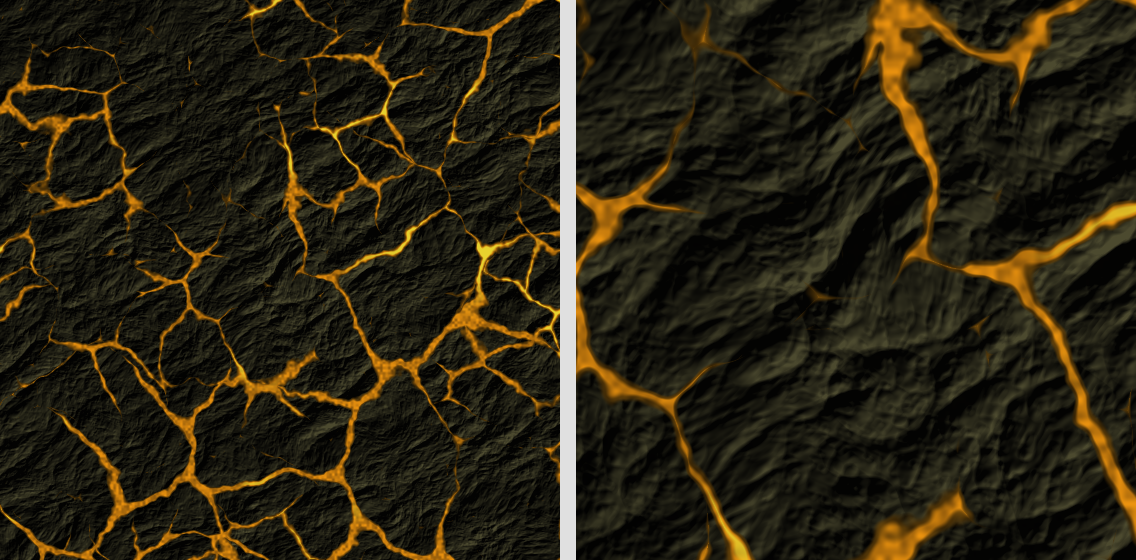
Left, the full canvas; right, a detail of the centre.
Reproduce this texture procedurally as a WebGL 2 fragment shader.

```glsl
#version 300 es
precision highp float;
// Dark chiselled rock split by a broken network of glowing amber veins.
uniform vec2 u_resolution;
out vec4 outColor;

float hash(vec2 p) {
  vec3 q = fract(vec3(p.xyx) * 0.1031);
  q += dot(q, q.yzx + 33.33);
  return fract((q.x + q.y) * q.z);
}

vec2 hash2(vec2 p) {
  return vec2(hash(p), hash(p + 57.3));
}

float noise(vec2 p) {
  vec2 i = floor(p), f = fract(p);
  f = f * f * (3.0 - 2.0 * f);
  return mix(mix(hash(i), hash(i + vec2(1, 0)), f.x),
             mix(hash(i + vec2(0, 1)), hash(i + vec2(1, 1)), f.x), f.y);
}

float fbm(vec2 p) {
  float sum = 0.0, amp = 0.53;
  for (int i = 0; i < 4; i++) {
    sum += amp * noise(p);
    p = mat2(1.6, 1.2, -1.2, 1.6) * p + 17.0;
    amp *= 0.5;
  }
  return sum;
}

// Ridged height, stretched along a diagonal grain.
float rockHeight(vec2 p) {
  p += 0.03 * vec2(noise(p * 13.0), noise(p * 13.0 + 40.0));
  p = mat2(0.8, -0.6, 0.6, 0.8) * p * vec2(1.0, 1.0);
  p *= vec2(13.0, 20.0);
  float sum = 0.0, amp = 0.5;
  for (int i = 0; i < 5; i++) {
    sum += amp * (1.0 - abs(2.0 * noise(p) - 1.0));
    p = mat2(1.9, 0.5, -0.5, 1.9) * p + 23.0;
    amp *= 0.52;
  }
  return sum;
}

// Distance to the cell borders, smoothly joined so that junctions swell.
float crackDistance(vec2 p, float cells) {
  p *= cells;
  vec2 base = floor(p), f = fract(p), nearest = vec2(0), home = vec2(0);
  float best = 9.0;
  for (int y = -1; y <= 1; y++)
    for (int x = -1; x <= 1; x++) {
      vec2 cell = vec2(x, y), r = cell + hash2(base + cell) - f;
      if (dot(r, r) < best) { best = dot(r, r); nearest = r; home = cell; }
    }
  float sum = 1e-9;
  for (int y = -2; y <= 2; y++)
    for (int x = -2; x <= 2; x++) {
      vec2 cell = home + vec2(x, y), r = cell + hash2(base + cell) - f;
      vec2 gap = r - nearest;
      if (dot(gap, gap) > 1e-4)
        sum += exp(-30.0 * dot(0.5 * (r + nearest), normalize(gap)));
    }
  return -log(sum) / (30.0 * cells);
}

void main() {
  vec2 p = gl_FragCoord.xy / u_resolution.y;
  float px = 1.0 / u_resolution.y;

  // Rock relief lit from the upper left
  vec2 toLight = vec2(-0.6, 0.8) * 0.0028;
  float slope = (rockHeight(p) - rockHeight(p + toLight)) / 0.0028;
  float patches = 0.55 + 0.95 * fbm(p * 3.5 + 5.0);
  vec2 c = gl_FragCoord.xy / u_resolution - 0.5;
  float vignette = 1.1 - 0.9 * dot(c, c);
  float light = 0.088 * patches * vignette * max(0.12, 1.0 + 0.05 * slope);
  light *= 0.85 + 0.3 * noise(p * 240.0);
  vec3 color = min(light, 0.3) * vec3(1.0, 0.97, 0.62);

  // Veins: coarse and fine networks that taper out and break
  vec2 bent = p + 0.15 * vec2(fbm(p * 5.0), fbm(p * 5.0 + 31.0));
  bent += 0.006 * vec2(noise(p * 70.0), noise(p * 70.0 + 9.0));
  float grit = noise(p * 130.0) - 0.5;
  float coarseFlow = smoothstep(0.25, 0.72, noise(p * 4.5 + 7.0));
  float fineFlow = smoothstep(0.42, 0.85, noise(p * 6.0 + 63.0));
  float coarse = 0.0095 * coarseFlow - 0.004 - crackDistance(bent, 4.6);
  float fine = 0.0075 * fineFlow - 0.004 - crackDistance(bent + 8.7, 9.0);
  float depth = max(coarse, fine) + 0.0035 * grit;

  // Ember rim, amber body, and rare yellow cores
  float speckle = noise(p * 210.0 + 3.0);
  vec3 amber = mix(vec3(0.55, 0.34, 0.04), vec3(0.93, 0.58, 0.06), speckle);
  float hot = smoothstep(0.6, 0.85, noise(p * 11.0 + 90.0));
  amber = mix(amber, vec3(0.91, 0.82, 0.18), hot * smoothstep(0.001, 0.004, depth));
  vec3 ember = vec3(0.32, 0.21, 0.03) * (0.6 + 0.7 * speckle);
  color = mix(color, ember, smoothstep(-0.0035, -0.0005, depth));
  color = mix(color, amber, smoothstep(-0.0005 - 0.5 * px, 0.0015 + 0.5 * px, depth));
  outColor = vec4(color, 1.0);
}
```
